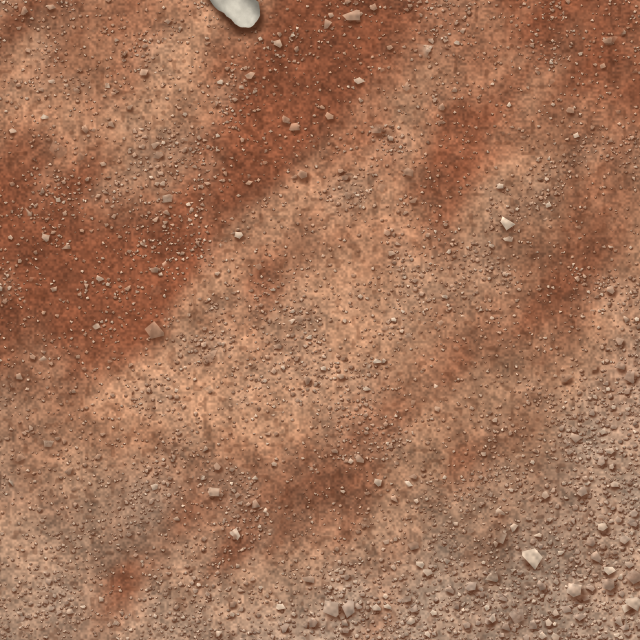
Give the GLSL for this texture, as a three.js fragment shader.

```glsl
// Dry reddish earth strewn with grit, gravel and a few pale stones.
// Layered noise tints the soil; jittered grids of angular polygons, from fine
// to coarse, add shaded stones whose density follows gravel and clump masks.

varying vec2 vUv;

const vec3 TAN_SOIL   = vec3(0.71, 0.53, 0.41);
const vec3 UMBER_SOIL = vec3(0.60, 0.42, 0.315);
const vec3 RED_SOIL   = vec3(0.53, 0.315, 0.22);
const vec3 GREY_DUST  = vec3(0.675, 0.565, 0.48);
const vec3 WARM_STONE = vec3(0.76, 0.60, 0.49);
const vec3 PALE_STONE = vec3(0.88, 0.78, 0.68);
const vec3 GREY_STONE = vec3(0.74, 0.63, 0.55);
const vec3 PEBBLE     = vec3(0.75, 0.72, 0.66);
const vec3 SHADOW     = vec3(0.33, 0.18, 0.11);
const vec2 LIGHT_DIR  = vec2(-0.32, 0.95);
const float EDGE      = 0.0011;  // edge softness in canvas units
const float GRAIN     = 0.50;    // contrast of the finest soil grain
const float SHADE     = 0.72;    // strength of the stone shadows

float hash(vec2 p) {
  return fract(sin(dot(p, vec2(127.1, 311.7))) * 43758.5453);
}

float noise(vec2 p) {
  vec2 i = floor(p);
  vec2 f = fract(p);
  f = f * f * (3.0 - 2.0 * f);
  return mix(mix(hash(i), hash(i + vec2(1.0, 0.0)), f.x),
             mix(hash(i + vec2(0.0, 1.0)), hash(i + vec2(1.0, 1.0)), f.x), f.y);
}

float fbm(vec2 p) {
  float sum = 0.0;
  float amp = 0.5;
  for (int i = 0; i < 5; i++) {
    sum += amp * noise(p);
    p = mat2(1.6, 1.2, -1.2, 1.6) * p + 7.3;
    amp *= 0.5;
  }
  return sum;
}

// Signed distance to an irregular, slightly stretched five-sided stone
float stoneDistance(vec2 p, float radius, vec2 id) {
  float d = -1.0;
  float turn = 6.2832 * hash(id + 3.7);
  for (int k = 0; k < 5; k++) {
    float h = hash(id + float(k) * 1.91);
    float a = turn + 1.2566 * float(k) + 0.8 * h;
    d = max(d, dot(p, vec2(cos(a), sin(a))) - radius * (0.50 + 0.50 * h));
  }
  return d;
}

// Lays one grid of stones with their shadows over the ground
vec3 scatter(vec3 ground, vec2 uv, float cells, float cover, float greyness) {
  vec2 cell = floor(uv * cells);
  vec2 local = fract(uv * cells);
  float soft = EDGE * cells;
  for (int j = -1; j <= 1; j++) {
    for (int i = -1; i <= 1; i++) {
      vec2 offset = vec2(float(i), float(j));
      vec2 id = cell + offset + cells * 1.37;
      float present = 1.0 - smoothstep(cover - 0.02, cover + 0.02, hash(id));
      if (present > 0.0) {
        vec2 jitter = vec2(hash(id + 11.3), hash(id + 27.9));
        vec2 p = local - offset - jitter;
        p.y *= 1.15;
        float size = hash(id + 41.1);
        float radius = mix(0.20, 0.50, size * size);
        float tint = hash(id + 53.6);

        float fall = length(p + LIGHT_DIR * radius * 0.55);
        float shadow = 1.0 - smoothstep(radius * 0.50, radius * 1.15 + soft, fall);
        ground = mix(ground, SHADOW, SHADE * shadow * present);

        vec3 stone = mix(WARM_STONE, GREY_STONE, greyness);
        stone = mix(stone, PALE_STONE, smoothstep(0.40, 1.0, tint));
        stone = mix(stone, ground, 0.35 * hash(id + 67.2));
        stone *= 0.96 + 0.20 * dot(p, LIGHT_DIR) / radius;
        stone *= 0.84 + 0.32 * noise(uv * 190.0 + tint * 9.0);
        float d = stoneDistance(p, radius, id);
        ground = mix(ground, stone, present * (1.0 - smoothstep(-soft, soft, d)));
      }
    }
  }
  return ground;
}

// Broad soil colours, with red streaks drawn along the rising diagonal
vec3 soil(vec2 uv, float greyness) {
  vec2 along = vec2(dot(uv, vec2(0.6, 0.8)), dot(uv, vec2(0.8, -0.6)));
  float streak = fbm(along * vec2(3.6, 7.5) + 4.2);
  float band = exp(-pow((along.y + 0.17) / 0.17, 2.0)) * smoothstep(0.2, 0.6, uv.y);
  float redness = smoothstep(0.46, 0.84, streak + 0.25 * band + 0.14 * (uv.y - uv.x));
  vec3 col = mix(TAN_SOIL, UMBER_SOIL, smoothstep(0.42, 0.70, fbm(uv * 8.0 + 19.0)));
  col = mix(col, RED_SOIL, redness);
  col = mix(col, GREY_DUST, greyness * (1.0 - redness));
  float grain = 0.6 * noise(uv * 290.0) + 0.4 * noise(uv * 150.0 + 5.0);
  float mottle = fbm(uv * 28.0) - 0.48;
  float pits = smoothstep(0.62, 0.90, noise(uv * 125.0 + 73.0));
  col *= 1.0 + GRAIN * (grain - 0.5) + 0.42 * mottle;
  return mix(col, SHADOW, 0.28 * pits);
}

// One smooth pebble cut off by the top edge
vec3 topPebble(vec3 ground, vec2 uv) {
  vec2 start = vec2(0.343, 1.022);
  vec2 axis = vec2(0.038, -0.040);
  vec2 p = uv - start;
  float d = length(p - axis * clamp(dot(p, axis) / dot(axis, axis), 0.0, 1.0));
  d += 0.012 * (fbm(uv * 30.0) - 0.48);
  vec2 q = p + LIGHT_DIR * 0.010;
  float s = length(q - axis * clamp(dot(q, axis) / dot(axis, axis), 0.0, 1.0));
  ground = mix(ground, SHADOW * 0.75, 0.85 * (1.0 - smoothstep(0.020, 0.036, s)));
  vec3 body = PEBBLE * (1.08 - 0.45 * smoothstep(0.010, 0.028, s));
  body *= 0.82 + 0.36 * fbm(uv * 60.0);
  return mix(ground, body, 1.0 - smoothstep(0.026 - EDGE, 0.026 + EDGE, d));
}

void main() {
  vec2 uv = vUv;
  float patches = fbm(uv * 5.0 + 31.0);
  float clump = smoothstep(0.46, 0.70, fbm(uv * 13.0 + 57.0));
  float gravel = smoothstep(-0.06, 0.22, 0.75 * uv.x - uv.y - 0.25 + 0.35 * (patches - 0.48));
  float dust = smoothstep(0.55, -0.05, uv.y + 0.35 * uv.x + 0.5 * (patches - 0.48));
  float greyness = clamp(0.75 * gravel + 0.65 * dust + 0.25 * clump, 0.0, 1.0);

  vec3 col = soil(uv, greyness) * (1.0 + 0.30 * (patches - 0.46));
  col = scatter(col, uv, 160.0, 0.15 + 0.34 * clump + 0.26 * gravel + 0.12 * dust, greyness);
  col = scatter(col, uv, 92.0, 0.06 + 0.30 * clump + 0.40 * gravel + 0.06 * dust, greyness);
  col = scatter(col, uv, 52.0, 0.025 + 0.13 * clump + 0.42 * gravel, greyness);
  col = scatter(col, uv, 30.0, 0.015 + 0.03 * clump + 0.24 * gravel, greyness);
  col = topPebble(col, uv);
  gl_FragColor = vec4(col, 1.0);
}
```
